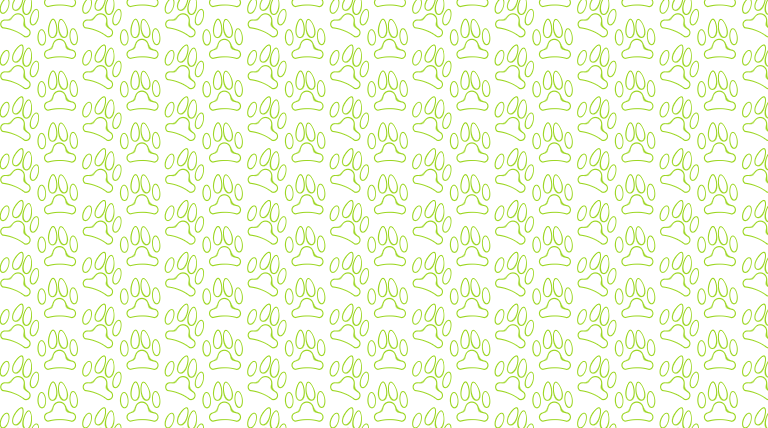
Reproduce this pattern procedurally as a Shadertoy shader.

```glsl
// Outlined green paw prints on white, in upright and tilted half-drop columns.

const float CANVAS_HEIGHT = 645.0;           // design units from bottom to top
const vec2 PITCH = vec2(124.3, 78.1);        // spacing of equal paws
const vec2 UPRIGHT_ORIGIN = vec2(87.0, 40.0);
const vec2 TILTED_OFFSET = vec2(66.0, -39.5);
const float TILT = -0.38;
const vec3 PAPER = vec3(1.0);
const vec3 INK = vec3(0.61, 0.84, 0.13);

vec2 rotate(vec2 p, float angle) {
    float c = cos(angle), s = sin(angle);
    return vec2(c * p.x - s * p.y, s * p.x + c * p.y);
}

float smoothMin(float a, float b, float k) {
    float h = max(k - abs(a - b), 0.0) / k;
    return min(a, b) - 0.25 * h * h * k;
}

// Approximate distance to an ellipse whose upper end is narrowed
float toe(vec2 p, vec2 center, vec2 radii, float lean, float taper) {
    vec2 q = rotate(p - center, -lean);
    q.x /= 1.0 - taper * clamp(q.y / radii.y, -1.0, 1.0);
    float k0 = max(length(q / radii), 1e-3);
    float k1 = max(length(q / (radii * radii)), 1e-4);
    return k0 * (k0 - 1.0) / k1;
}

// Domed top blended into a wide, slightly arched base
float pad(vec2 p) {
    float dome = length(p - vec2(2.5, -10.5)) - 9.5;
    vec2 q = p - vec2(3.0, -23.5);
    q.y -= 2.5 * max(1.0 - q.x * q.x / 324.0, 0.0);
    q.x -= clamp(q.x, -16.5, 17.5);
    float base = length(q) - 6.3;
    return smoothMin(dome, base, 9.0);
}

// Distance to the nearest outline of one paw
float pawOutline(vec2 p) {
    float d = abs(pad(p));
    d = min(d, abs(toe(p, vec2(-24.0, 2.0), vec2(5.7, 11.5), 0.04, 0.06)));
    d = min(d, abs(toe(p, vec2(-7.5, 15.5), vec2(6.1, 13.8), -0.04, 0.22)));
    d = min(d, abs(toe(p, vec2(7.5, 15.5), vec2(6.1, 13.8), 0.22, 0.18)));
    return min(d, abs(toe(p, vec2(24.0, 3.0), vec2(5.5, 12.0), 0.10, 0.06)));
}

// Share of a pixel covered by a line, also when thinner than the pixel
float lineCoverage(float d, float halfWidth, float pixel) {
    float outer = clamp((halfWidth - d) / pixel + 0.5, 0.0, 1.0);
    float inner = clamp((-halfWidth - d) / pixel + 0.5, 0.0, 1.0);
    return outer - inner;
}

// Layered sines vary the pen pressure around each outline
float penPressure(vec2 p, float phase) {
    return 0.6 * sin(0.14 * p.x + 0.09 * p.y + phase)
         + 0.4 * sin(0.23 * p.y - 0.17 * p.x + 2.0 * phase);
}

// Lattice of paws that share one origin and one turn
float pawLattice(vec2 p, vec2 origin, float turn, float pixel) {
    vec2 grid = (p - origin) / PITCH;
    vec2 cell = floor(grid + 0.5);
    vec2 local = rotate((grid - cell) * PITCH, -turn);
    float pressure = penPressure(local, 0.7 + 0.25 * sin(2.1 * cell.x));
    return lineCoverage(pawOutline(local), 0.8 + 0.18 * pressure, pixel);
}

void mainImage(out vec4 fragColor, in vec2 fragCoord) {
    float pixel = CANVAS_HEIGHT / iResolution.y;
    vec2 p = fragCoord * pixel;

    float upright = pawLattice(p, UPRIGHT_ORIGIN, 0.0, pixel);
    float tilted = pawLattice(p, UPRIGHT_ORIGIN + TILTED_OFFSET, TILT, pixel);

    fragColor = vec4(mix(PAPER, INK, max(upright, tilted)), 1.0);
}
```
